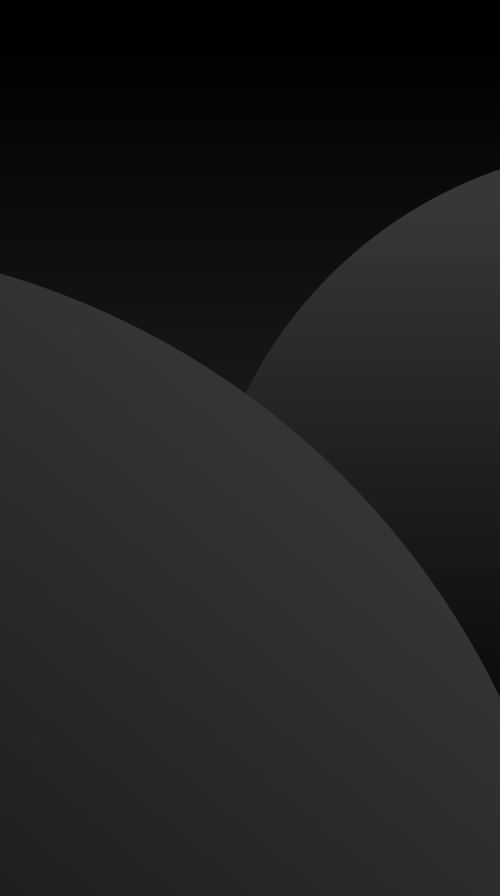
Give the GLSL for this background, as a WebGL 2 fragment shader.

```glsl
#version 300 es
precision highp float;
// Two overlapping charcoal discs rising over a black sky that lightens downward.

uniform vec2 u_resolution;
out vec4 fragColor;

// Lengths are fractions of the canvas height, with the origin at the lower left.
const vec2  FRONT_CENTER = vec2(-0.2526, -0.1686);
const float FRONT_RADIUS = 0.8997;
const vec2  BACK_CENTER  = vec2(0.7188, 0.3424);
const float BACK_RADIUS  = 0.4955;

// Each shade runs from dark to light along its gradient.
const vec3 SKY_TOP     = vec3(0.0);
const vec3 SKY_LOW     = vec3(0.092);
const vec3 BACK_DARK   = vec3(0.035);
const vec3 BACK_LIGHT  = vec3(0.215);
const vec3 FRONT_DARK  = vec3(0.120);
const vec3 FRONT_LIGHT = vec3(0.202);

const vec2 SKY_SPAN   = vec2(0.96, 0.56);   // heights of top and low shade
const vec2 BACK_SPAN  = vec2(0.20, 0.77);   // heights of dark and light shade
const vec2 FRONT_AXIS = vec2(0.65, 0.76);   // direction toward the light
const float FRONT_REACH = 0.56;             // distance to the lightest shade

// Linear position of x between the two ends of a span, limited to 0..1.
float ramp(vec2 span, float x) {
    return clamp((x - span.x) / (span.y - span.x), 0.0, 1.0);
}

// Antialiased coverage of a disc.
float disc(vec2 p, vec2 center, float radius, float pixel) {
    float dist = length(p - center) - radius;
    return clamp(0.5 - dist / pixel, 0.0, 1.0);
}

void main() {
    float pixel = 1.0 / u_resolution.y;
    vec2 p = gl_FragCoord.xy * pixel;

    // Vertical sky gradient
    vec3 color = mix(SKY_TOP, SKY_LOW, ramp(SKY_SPAN, p.y));

    // Rear disc, fading into shadow toward its foot
    vec3 back = mix(BACK_DARK, BACK_LIGHT, ramp(BACK_SPAN, p.y));
    color = mix(color, back, disc(p, BACK_CENTER, BACK_RADIUS, pixel));

    // Front disc, lit diagonally along its rim
    float light = ramp(vec2(0.0, FRONT_REACH), dot(p, FRONT_AXIS));
    vec3 front = mix(FRONT_DARK, FRONT_LIGHT, light);
    color = mix(color, front, disc(p, FRONT_CENTER, FRONT_RADIUS, pixel));

    fragColor = vec4(color, 1.0);
}
```
